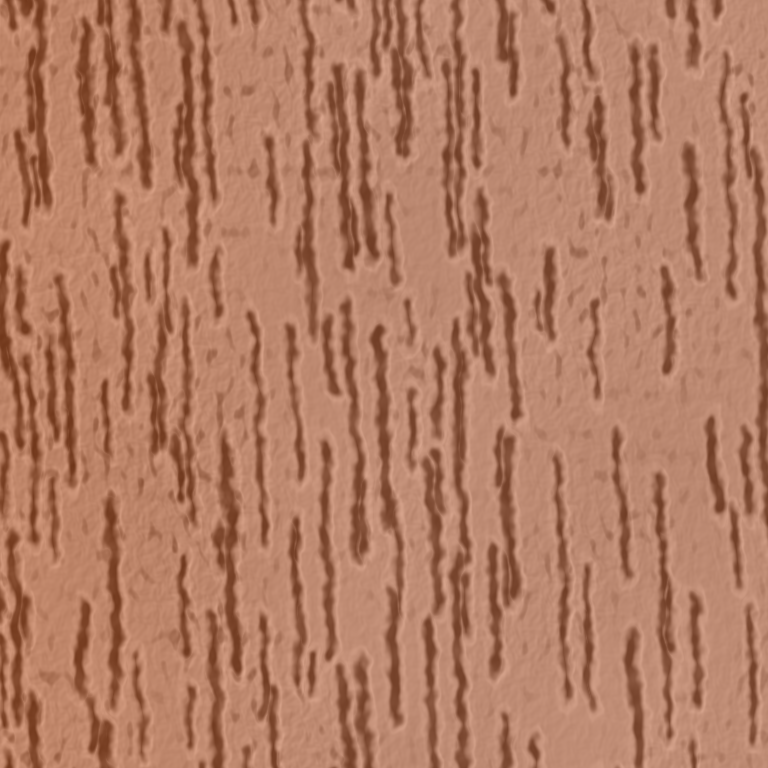
Give the GLSL for this texture, as a Shadertoy shader.

```glsl
#define PLAIN_COLOR vec3(0.742, 0.542, 0.450)
#define GROOVE_COLOR vec3(0.455, 0.255, 0.162)
#define LEFT_TINT vec3(0.005, -0.022, -0.042)
#define LONG_CELL vec2(0.042, 0.34)
#define SHORT_CELL vec2(0.034, 0.14)
#define GROOVE_WIDTH 0.0066
#define SLANT 0.045
#define RIM_LIGHT 0.055
#define GRAIN_LIGHT 0.075
#define PIT_DEPTH 0.50
#define LIGHT_STEP vec2(-0.0028, 0.0022)

vec2 hash2(vec2 p) {
    vec3 q = fract(vec3(p.xyx) * vec3(0.1031, 0.1030, 0.0973));
    q += dot(q, q.yzx + 33.33);
    return fract((q.xx + q.yz) * q.zy);
}

float cornerSlope(vec2 cell, vec2 offset) {
    float angle = 6.2832 * hash2(cell).x;
    return dot(vec2(cos(angle), sin(angle)), offset);
}

// Gradient noise, roughly -0.7 to 0.7
float gradientNoise(vec2 p) {
    vec2 i = floor(p), f = p - i;
    vec2 u = f * f * f * (f * (f * 6.0 - 15.0) + 10.0);
    vec2 e = vec2(1.0, 0.0);
    float low = mix(cornerSlope(i, f), cornerSlope(i + e, f - e), u.x);
    float high = mix(cornerSlope(i + e.yx, f - e.yx), cornerSlope(i + 1.0, f - 1.0), u.x);
    return mix(low, high, u.y);
}

// Distance to upright strokes scattered in staggered columns
float strokeDistance(vec2 p, vec2 cell, float seed, vec2 chanceLeftRight, float width) {
    float nearest = 1.0;
    for (int i = -1; i <= 1; i++) {
        float column = floor(p.x / cell.x) + float(i);
        float stagger = hash2(vec2(column, seed)).x;
        float chance = mix(chanceLeftRight.x, chanceLeftRight.y, clamp(column * cell.x * 1.3, 0.0, 1.0));
        for (int j = -1; j <= 1; j++) {
            float row = floor(p.y / cell.y + stagger) + float(j);
            vec2 place = hash2(vec2(column, row) + seed);
            vec2 traits = hash2(vec2(column, row) + seed + 57.0);
            if (traits.x > chance) continue;
            vec2 centre = vec2(column, row - stagger) + 0.5 + vec2(0.7, 0.4) * (place - 0.5);
            vec2 q = p - centre * cell;
            float beyond = max(abs(q.y) - cell.y * mix(0.14, 0.48, traits.y), 0.0);
            float halfWidth = width * mix(0.65, 1.1, fract(7.0 * place.x + traits.y));
            nearest = min(nearest, length(vec2(q.x, 0.6 * beyond)) - halfWidth);
        }
    }
    return nearest;
}

// Long and short grooves with wavering, ragged edges
float grooveDistance(vec2 p) {
    vec2 q = p;
    q.x += SLANT * p.y + 0.012 * gradientNoise(p * vec2(7.0, 6.0))
         + 0.008 * gradientNoise(p * vec2(24.0, 26.0) + 9.0);
    float longOnes = strokeDistance(q, LONG_CELL, 11.0, vec2(0.95, 0.68), GROOVE_WIDTH);
    float shortOnes = strokeDistance(q, SHORT_CELL, 83.0, vec2(0.58, 0.28), 0.82 * GROOVE_WIDTH);
    return min(longOnes, shortOnes) + 0.0055 * gradientNoise(p * vec2(85.0, 62.0) + 31.0);
}

// Fine crumbled surface between the grooves
float grainHeight(vec2 p) {
    vec2 q = p + 0.006 * gradientNoise(p * 45.0 + 5.0);
    return gradientNoise(q * vec2(88.0, 62.0)) + 0.5 * gradientNoise(q * vec2(165.0, 130.0) + 17.0);
}

void mainImage(out vec4 fragColor, in vec2 fragCoord) {
    vec2 p = fragCoord / iResolution.y;
    float leftness = 1.0 - smoothstep(0.0, 0.6, p.x);

    // Rough and smooth patches
    float patches = gradientNoise(p * vec2(6.0, 4.0) + 3.0);
    float roughness = clamp(0.45 + 1.1 * patches + 0.35 * leftness, 0.12, 1.0);

    // Grooves and their raised rims
    float d = grooveDistance(p);
    float groove = smoothstep(0.0038, -0.0048, d);
    groove *= clamp(0.93 + 0.4 * gradientNoise(p * vec2(40.0, 30.0)), 0.0, 1.0);
    float rim = exp(-pow((d - 0.0062) / 0.0028, 2.0));

    // Small pits in the rough patches
    float pit = smoothstep(0.16, 0.48, gradientNoise(p * vec2(68.0, 38.0) + 71.0));
    float depth = max(groove, PIT_DEPTH * pit * roughness);

    // Side light over the grain and the groove walls
    float slope = grainHeight(p) - grainHeight(p + LIGHT_STEP);
    float wall = clamp((d - grooveDistance(p + LIGHT_STEP)) / 0.004, -1.0, 1.0);
    float light = GRAIN_LIGHT * slope * mix(0.35, 1.0, roughness) * (1.0 - 0.6 * groove);
    light += RIM_LIGHT * rim * (0.8 + 0.4 * wall);
    light += 0.025 * gradientNoise(p * 3.0 + 40.0);

    vec3 color = mix(PLAIN_COLOR, GROOVE_COLOR, depth) + light + LEFT_TINT * leftness;
    fragColor = vec4(clamp(color, 0.0, 1.0), 1.0);
}
```
